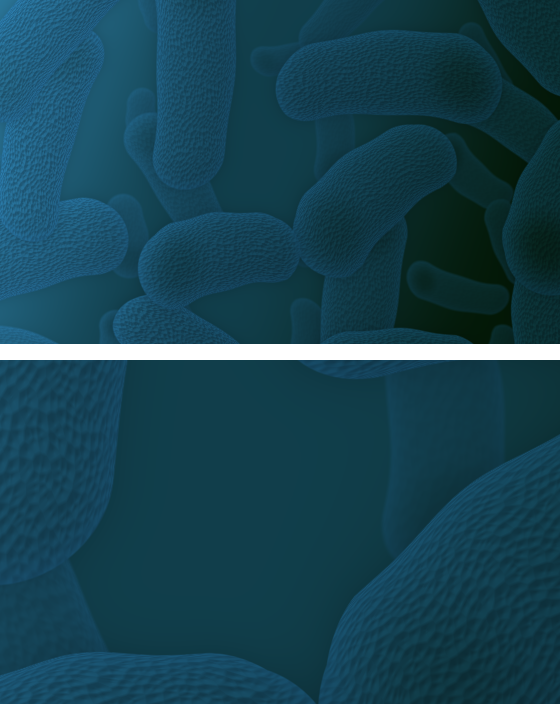
Top: the whole. Bottom: its middle third, enlarged.
A Shadertoy shader for this pattern:

```glsl
const int ROD_COUNT = 36;
const vec2 LIGHT_DIR = vec2(-0.6, 0.8);

float hash1(float n) {
    return fract(sin(n * 12.9898) * 43758.547);
}

vec2 hash2(vec2 p) {
    vec2 k = vec2(dot(p, vec2(127.1, 311.7)), dot(p, vec2(269.5, 183.3)));
    return fract(sin(k) * 43758.547);
}

mat2 rotation(float a) {
    float c = cos(a), s = sin(a);
    return mat2(c, -s, s, c);
}

// Cellular noise: distance to the nearest jittered point
float cellular(vec2 p) {
    vec2 cell = floor(p), f = fract(p);
    float nearest = 2.0;
    for (int y = -1; y <= 1; y++)
    for (int x = -1; x <= 1; x++) {
        vec2 o = vec2(x, y);
        vec2 d = o + hash2(cell + o) - f;
        nearest = min(nearest, dot(d, d));
    }
    return sqrt(nearest);
}

// Slope of the wrinkled skin towards the light
float skinRelief(vec2 p, vec2 light) {
    vec2 warp = 0.004 * sin(p.yx * vec2(61.0, 47.0));
    vec2 g = (p + warp) * vec2(72.0, 105.0);
    return cellular(g - 0.35 * light) - cellular(g);
}

// Water: bright blue at upper left, dark green at right
vec3 waterColor(vec2 uv) {
    float t = uv.x + 0.22 * (0.6 - uv.y);
    vec3 lit = vec3(0.17, 0.47, 0.61);
    vec3 teal = vec3(0.065, 0.245, 0.295);
    vec3 deep = vec3(0.012, 0.095, 0.025);
    vec3 c = mix(lit, teal, smoothstep(-0.12, 0.42, t));
    return mix(c, deep, smoothstep(0.5, 1.02, t));
}

// Skin: the same falloff, but bluer and less dark at right
vec3 skinColor(vec2 uv) {
    float t = uv.x + 0.12 * (0.5 - uv.y);
    vec3 lit = vec3(0.145, 0.415, 0.56);
    vec3 blue = vec3(0.08, 0.265, 0.345);
    vec3 deep = vec3(0.04, 0.19, 0.205);
    vec3 c = mix(lit, blue, smoothstep(-0.02, 0.5, t));
    return mix(c, deep, smoothstep(0.45, 1.0, t));
}

// Shade one rod; q is the local point, r the radius, h the half length
vec3 shadeRod(vec2 q, float r, float h, float near, vec2 light, vec2 uv) {
    vec2 across = vec2(q.x - clamp(q.x, -h, h), q.y) / r;
    float edge = clamp(length(across), 0.0, 1.0);
    float cap = length(q - vec2(h, 0.0)) / r;
    vec3 skin = skinColor(uv);
    vec3 core = mix(skin, waterColor(uv), 0.5) * 0.88;
    vec3 c = mix(skin * 0.93, core, smoothstep(1.0, 0.15, cap));
    c *= 1.0 + 0.1 * dot(across, light);
    c += vec3(0.012, 0.04, 0.075) * pow(edge, 5.0);
    vec2 surface = vec2(q.x, r * asin(clamp(q.y / r, -1.0, 1.0)));
    float grain = mix(0.08, 0.42, near) * (1.0 - 0.5 * pow(edge, 6.0));
    return c * (1.0 + grain * skinRelief(surface, light));
}

void mainImage(out vec4 fragColor, in vec2 fragCoord) {
    vec2 uv = fragCoord / iResolution.xy;
    float aspect = iResolution.x / iResolution.y;
    float pixel = 1.0 / iResolution.y;
    vec2 p = fragCoord * pixel;
    vec3 water = waterColor(uv);
    vec3 col = water;

    // Rods painted from far to near, spread by an even sequence
    for (int i = 0; i < ROD_COUNT; i++) {
        float id = float(i) + 1.0;
        float near = smoothstep(0.48, 0.76, id / float(ROD_COUNT));
        vec2 spread = fract(vec2(0.7549, 0.5698) * id + 0.5);
        vec2 center = (spread * 1.2 - 0.1) * vec2(aspect, 1.0);
        float r = mix(0.046, 0.112, near) * (0.85 + 0.35 * hash1(id + 3.1));
        float h = r * (1.0 + 1.3 * hash1(id + 7.7));
        mat2 turn = rotation(6.2832 * hash1(id + 1.3));

        // Bent capsule, slightly thicker at the facing end
        vec2 q = turn * (p - center);
        float bend = (hash1(id + 5.9) - 0.5) * 0.3 / h;
        q.y += bend * (min(q.x * q.x, 2.0 * h * h) - 0.4 * h * h);
        float along = clamp(q.x / h, -1.0, 1.0);
        r *= 1.0 + 0.08 * along + 0.03 * cos(along * 5.0);
        float d = length(vec2(q.x - clamp(q.x, -h, h), q.y)) - r;

        // Faint contact shade around the near rods
        col *= 1.0 - 0.1 * near * exp(-max(d, 0.0) / 0.018);

        float soft = pixel + 0.002 * (1.0 - near);
        if (d < soft) {
            vec3 rod = shadeRod(q, r, h, near, turn * LIGHT_DIR, uv);
            rod = mix(water, rod, mix(0.65, 1.0, near));
            col = mix(col, rod, smoothstep(soft, -soft, d));
        }
    }
    fragColor = vec4(col, 1.0);
}
```
